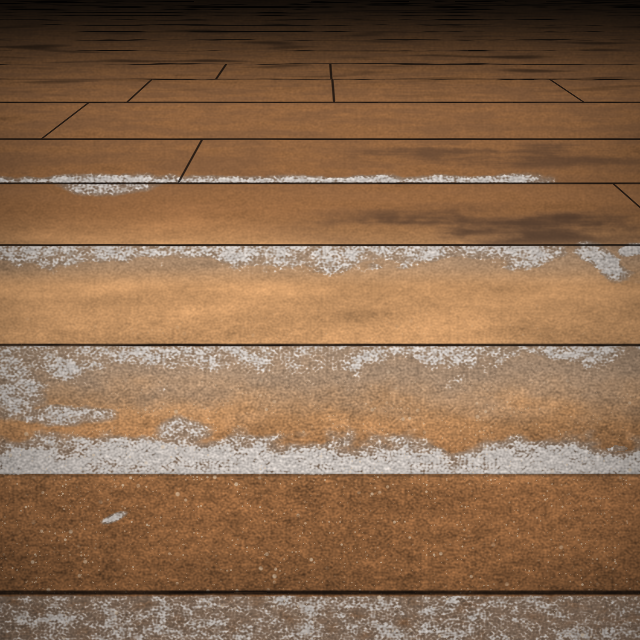
Write a three.js fragment shader that draws this texture.

```glsl
// Weathered paving planks receding to a dark far edge, dusted with pale salt.
// Rows come from seam heights, joints from a ground projection, and stains,
// ragged salt drifts and grit from gradient noise and hashed cells.
varying vec2 vUv;
const float VANISH = 1.117;  // height where the joints converge
const float FAR_SEAM = 0.9;  // rows above this follow a geometric series
const float FAR_STEP = 0.235;
const mat3 SEAMS = mat3(0.074, 0.258, 0.461, 0.617, 0.7135, 0.7826, 0.84, 0.876, 0.9);

vec2 hash2(vec2 p) {
  return fract(sin(vec2(dot(p, vec2(127.1, 311.7)), dot(p, vec2(269.5, 183.3)))) * 43758.55);
}
float corner(vec2 i, vec2 f, vec2 o) {
  return dot(hash2(i + o) * 2.0 - 1.0, f - o);
}
float gradNoise(vec2 p) {
  vec2 i = floor(p), f = fract(p), o = vec2(1.0, 0.0);
  vec2 u = f * f * f * (f * (f * 6.0 - 15.0) + 10.0);
  return mix(mix(corner(i, f, o.yy), corner(i, f, o.xy), u.x),
             mix(corner(i, f, o.yx), corner(i, f, o.xx), u.x), u.y);
}
float fbm(vec2 p) {
  float sum = 0.0, amp = 1.0;
  for (int i = 0; i < 4; i++) {
    sum += amp * gradNoise(p);
    p = p * 2.03 + 17.3;
    amp *= 0.5;
  }
  return sum;
}
// Lower seam, upper seam and row number at height y
vec3 rowAt(float y) {
  vec3 row = vec3(-0.1, 1.0, 0.0);
  for (int i = 0; i < 3; i++) for (int j = 0; j < 3; j++) {
    float s = SEAMS[i][j];
    if (y >= s) row = vec3(s, row.y, row.z + 1.0);
    else row.y = min(row.y, s);
  }
  if (y < FAR_SEAM) return row;
  float n = floor(log((1.0 - FAR_SEAM) / max(1.0 - y, 0.002)) / FAR_STEP);
  vec2 edges = 1.0 - (1.0 - FAR_SEAM) * exp(-FAR_STEP * vec2(n, n + 1.0));
  return vec3(edges, 9.0 + n);
}
float line(float dist, float width) {
  return 1.0 - smoothstep(width * 0.3, width * 1.5, abs(dist));
}
float blob(vec2 p, vec2 centre, vec2 radius) {
  return 1.0 - smoothstep(0.4, 1.15, length((p - centre) / radius));
}
// Salt against a seam, thinning out with distance from it
float drift(float dist, float thick) {
  return smoothstep(0.0, 0.002, dist) * (1.0 - smoothstep(thick * 0.3, thick, dist));
}
// Joints across a row, in ground units
float joints(float x, float row, float w) {
  if (row < 3.5 || row > 8.5) return 0.0;
  if (row < 4.5) return line(x - 1.134, w);
  if (row < 5.5) return line(x + 0.55, w);
  if (row < 6.5) return line(x + 1.303, w);
  if (row < 7.5) return max(max(line(x + 1.09, w), line(x - 0.08, w)), line(x - 1.49, w));
  return max(line(x + 0.675, w), line(x - 0.074, w));
}
float saltDensity(vec2 p, float rag) {
  float x = p.x, y = p.y;
  float s = (1.0 - smoothstep(0.066, 0.072, y)) * 0.5;
  s = max(s, drift(y - 0.258, 0.078 + 0.05 * rag));
  s = max(s, 0.6 * drift(0.461 - y, 0.08 + 0.07 * rag - 0.04 * x));
  s = max(s, 0.72 * drift(0.617 - y, 0.04 + 0.04 * rag) * (1.0 - smoothstep(0.87, 0.9, x)));
  s = max(s, 0.9 * drift(y - 0.7135, 0.016 + 0.014 * rag) * (1.0 - smoothstep(0.8, 0.9, x)));
  vec2 q = p + vec2(0.03, 0.012) * rag;
  s = max(s, 0.75 * blob(q, vec2(0.165, 0.71), vec2(0.08, 0.018)));
  s = max(s, 0.7 * blob(q, vec2(0.02, 0.39), vec2(0.065, 0.055)));
  s = max(s, 0.7 * blob(q, vec2(0.1, 0.35), vec2(0.09, 0.02)));
  s = max(s, 0.7 * blob(q, vec2(0.28, 0.325), vec2(0.05, 0.028)));
  s = max(s, blob(q + vec2(0.0, 0.42 * (q.x - 0.945)), vec2(0.945, 0.591), vec2(0.055, 0.024)));
  s = max(s, blob(q, vec2(0.995, 0.61), vec2(0.03, 0.011)));
  return max(s, blob(q + vec2(0.0, -0.4 * (q.x - 0.17)), vec2(0.17, 0.188), vec2(0.024, 0.008)));
}
// Hashed bright grit, one possible dot per cell
float grit(vec2 p, float scale, float share) {
  vec2 cell = floor(p * scale), h = hash2(cell + scale);
  float radius = 0.1 + 0.2 * h.y * h.y;
  float dist = length(fract(p * scale) - 0.3 - 0.4 * hash2(cell + 9.1));
  return step(h.x, share) * (1.0 - smoothstep(radius * 0.5, radius * 1.4, dist));
}
void main() {
  vec2 p = vUv;
  float depth = VANISH - p.y;
  vec2 ground = vec2((p.x - 0.5) / depth, 1.0 / depth);
  vec3 row = rowAt(p.y + 0.003 * depth * gradNoise(vec2(p.x * 14.0, 3.0)));
  float grain = gradNoise(p * vec2(220.0, 260.0)) + 0.6 * gradNoise(p * vec2(85.0, 120.0));
  float clump = fbm(p * vec2(26.0, 46.0)), cloud = fbm(ground * vec2(2.2, 7.0) + row.z * 5.7);
  float near = 1.0 - smoothstep(0.2, 0.6, p.y), far = smoothstep(0.83, 0.9, p.y);
  // Plank colour, worn streaks and dark stains
  vec3 col = mix(vec3(0.55, 0.375, 0.235), vec3(0.76, 0.57, 0.39), smoothstep(0.2, 0.42, p.y));
  col = mix(col, vec3(0.62, 0.43, 0.27), smoothstep(0.59, 0.68, p.y));
  col *= 1.0 + 0.24 * cloud + grain * mix(0.12, 0.4, near) + clump * mix(0.06, 0.2, near);
  float stain = max(blob(p, vec2(0.78, 0.647), vec2(0.4, 0.045)), 0.8 * blob(p, vec2(0.8, 0.757), vec2(0.4, 0.03)));
  stain = max(stain, 0.5 * smoothstep(0.62, 0.75, p.y)) * smoothstep(-0.4, 0.5, cloud + 0.1 + 0.3 * clump);
  col = mix(col, vec3(0.27, 0.2, 0.16), 0.8 * stain);
  // Thin grey veil, clumped salt and loose grit
  float rag = fbm(p * vec2(9.0, 18.0) + 3.1), density = saltDensity(p, rag);
  float veil = max(0.6 * drift(0.461 - p.y, 0.13 + 0.06 * rag), 0.45 * drift(0.617 - p.y, 0.07));
  veil = max(veil, 0.65 * smoothstep(0.05, 0.5, density + 0.35 * clump * step(0.01, density)));
  col = mix(col, vec3(0.56, 0.51, 0.47) * (1.0 + 0.35 * grain), veil);
  float cover = smoothstep(0.3, 0.72, density * 0.8 + 0.5 * grain + 0.45 * clump + 0.2 * rag);
  cover *= smoothstep(0.02, 0.25, density);
  col = mix(col, vec3(0.77, 0.745, 0.725) * (1.0 + 0.3 * grain), 0.92 * cover);
  float dots = max(grit(p, 85.0, 0.1), 0.8 * grit(p, 170.0, 0.2)) * near;
  col = mix(col, vec3(0.85, 0.76, 0.65), 0.75 * dots * smoothstep(-0.4, 0.3, clump));
  // Dark seams and joints, broken into dashes far away
  float below = p.y - row.x, above = row.y - p.y;
  float soft = smoothstep(0.01, 0.02, abs((below < above ? row.x : row.y) - 0.258));
  float dash = gradNoise(vec2(p.x * 9.0, row.z * 3.7)) + 0.5 * gradNoise(vec2(p.x * 31.0, row.z * 5.3));
  float worn = mix(0.85 + 0.3 * dash, smoothstep(-0.1, 0.3, dash), far);
  float gap = mix(0.25, 0.95, soft) * worn * line(min(abs(below), abs(above)), 0.0011 + 0.0024 * depth * depth);
  gap = max(gap, 0.8 * joints(ground.x, row.z, 0.002 / depth));
  gap = max(gap, 0.5 * far * smoothstep(0.1, 0.5, gradNoise(p * vec2(8.0, 130.0))));
  col = mix(col, vec3(0.07, 0.05, 0.04), clamp(gap, 0.0, 1.0));
  // Light falls away toward the far edge and the sides
  float light = 1.0 - 0.92 * smoothstep(0.82, 1.03, p.y);
  light *= (1.0 - 0.22 * pow(abs(p.x - 0.5) * 2.0, 3.0)) * mix(0.88, 1.03, smoothstep(0.0, 0.3, p.y));
  gl_FragColor = vec4(clamp(col * light, 0.0, 1.0), 1.0);
}
```
